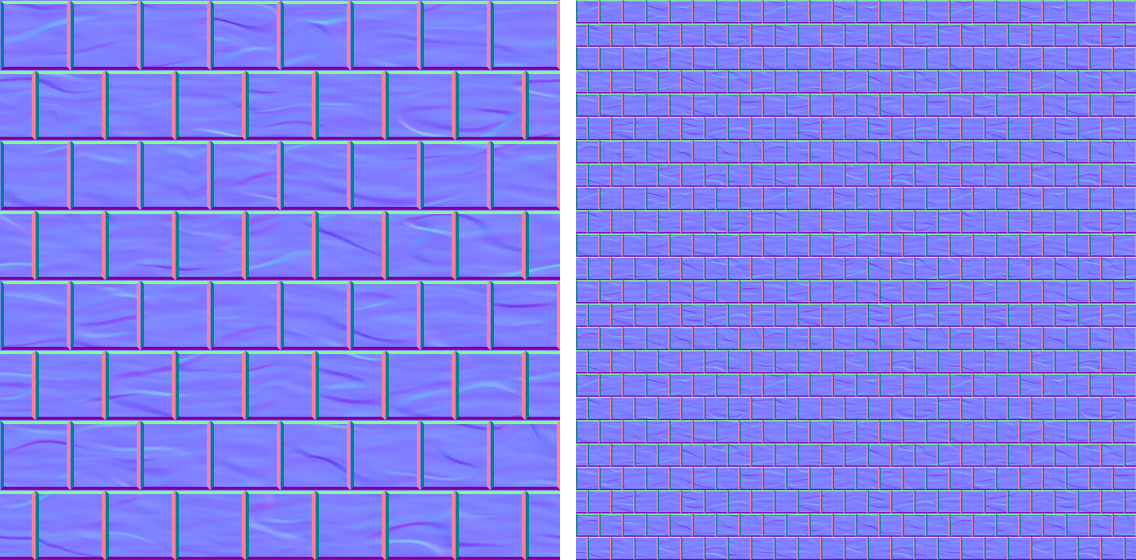
Left, the tile; right, the same tile 3 across and 3 down.
A WebGL 1 fragment shader for this texture map:

```glsl
precision highp float;

uniform vec2 u_resolution;

const float CELLS = 8.0;                        // blocks across and rows down
const vec2 JOINT_SHIFT = vec2(0.005, -0.004);   // joint centre, in cells
const float BLOCK_HALF = 0.491;                 // half block size, in cells
const float BEVEL_WIDTH = 0.041;                // in cells
const float BEVEL_Z = 0.07;                     // upward part of the bevel normal
const float EDGE_SOFTNESS = 0.009;              // in cells
const float GRAIN_HEIGHT = 0.0016;
const float FINE_HEIGHT = 0.0004;
const float CREASE_HEIGHT = 0.0026;
const float CREASE_WIDTH = 0.075;
const float WARP = 0.022;
const float CURL = 0.05;
const float SLOPE_STEP = 0.001;

// Unit gradient on a lattice that wraps at the given period
vec2 latticeGradient(vec2 cell, vec2 period) {
  cell = mod(cell, period);
  float h = fract(sin(dot(cell, vec2(127.1, 311.7)) + period.y * 7.3) * 43758.5);
  float angle = 6.28318 * h;
  return vec2(cos(angle), sin(angle));
}

// Tiling gradient noise, about -0.6 to 0.6
float noise(vec2 uv, vec2 period) {
  vec2 p = uv * period;
  vec2 i = floor(p);
  vec2 f = p - i;
  vec2 u = f * f * f * (f * (f * 6.0 - 15.0) + 10.0);
  vec2 e = vec2(1.0, 0.0);
  float a = dot(latticeGradient(i, period), f);
  float b = dot(latticeGradient(i + e.xy, period), f - e.xy);
  float c = dot(latticeGradient(i + e.yx, period), f - e.yx);
  float d = dot(latticeGradient(i + e.xx, period), f - e.xx);
  return mix(mix(a, b, u.x), mix(c, d, u.x), u.y);
}

// Soft horizontal grain with broken, wandering creases
float grainHeight(vec2 uv) {
  float curl = smoothstep(0.3, 0.5, noise(uv, vec2(7.0, 9.0)));
  float bend = noise(uv, vec2(5.0, 6.0)) + 0.4 * noise(uv, vec2(11.0, 13.0));
  vec2 q = uv + vec2(0.5 * CURL * curl * bend, (WARP + CURL * curl) * bend);

  float height = GRAIN_HEIGHT * noise(q, vec2(9.0, 42.0));
  height += FINE_HEIGHT * noise(q, vec2(22.0, 88.0));

  for (int layer = 0; layer < 2; layer++) {
    float k = float(layer);
    float level = noise(q, vec2(4.0 + k, 15.0 + 6.0 * k));
    level += 0.3 * noise(uv, vec2(3.0 + k, 5.0));
    float presence = smoothstep(-0.15, 0.4, noise(uv, vec2(6.0 + k, 10.0 + k)));
    float crease = smoothstep(-CREASE_WIDTH, CREASE_WIDTH, level) - 0.5;
    height += CREASE_HEIGHT * presence * crease;
  }
  return height;
}

vec3 grainNormal(vec2 uv) {
  vec2 e = vec2(SLOPE_STEP, 0.0);
  vec2 slope = vec2(grainHeight(uv + e.xy) - grainHeight(uv - e.xy),
                    grainHeight(uv + e.yx) - grainHeight(uv - e.yx));
  return normalize(vec3(-slope / (2.0 * SLOPE_STEP), 1.0));
}

void main() {
  vec2 uv = gl_FragCoord.xy / u_resolution;

  // Running bond: every other row moves by half a block
  vec2 p = uv * CELLS - JOINT_SHIFT;
  p.x += 0.5 * (1.0 - mod(floor(p.y), 2.0));
  vec2 local = fract(p) - 0.5;

  // Signed distance to the block outline, negative inside
  vec2 q = abs(local) - BLOCK_HALF;
  float d = max(q.x, q.y);
  float soft = max(EDGE_SOFTNESS, 0.5 * CELLS / u_resolution.y);
  float block = smoothstep(-soft, soft, -d);
  float face = smoothstep(-soft, soft, -d - BEVEL_WIDTH);

  // Bevels face outwards and meet in mitred corners
  float sideways = smoothstep(-soft, soft, q.x - q.y);
  vec2 outward = sign(local) * vec2(sideways, 1.0 - sideways);
  vec3 bevel = normalize(vec3(outward, BEVEL_Z));

  vec3 surface = mix(vec3(0.0, 0.0, 1.0), grainNormal(uv), face);
  vec3 normal = normalize(mix(surface, bevel, block * (1.0 - face)));
  gl_FragColor = vec4(normal * 0.5 + 0.5, 1.0);
}
```
